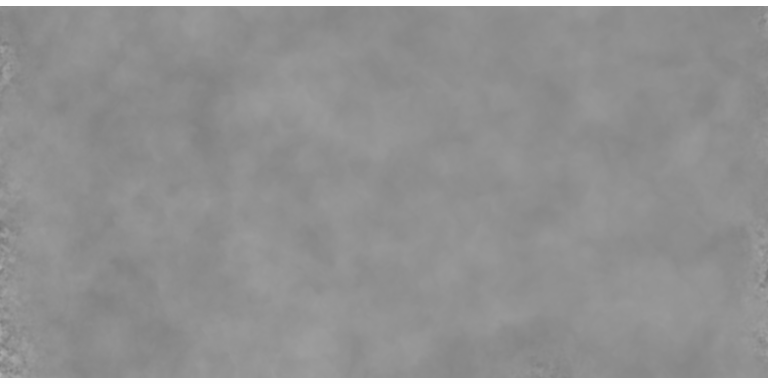
This texture is drawn by a Shadertoy shader. Its source:

```glsl
const vec3 PLASTER_GREY = vec3(0.56);
const vec3 BORDER_WHITE = vec3(0.995);
const float BORDER_HEIGHT = 0.0156;

float hash(vec2 cell) {
    vec3 q = fract(vec3(cell.xyx) * 0.1031);
    q += dot(q, q.yzx + 33.33);
    return fract((q.x + q.y) * q.z);
}

// Smooth value noise, from -1 to 1
float valueNoise(vec2 p) {
    vec2 cell = floor(p);
    vec2 f = fract(p);
    vec2 u = f * f * f * (f * (f * 6.0 - 15.0) + 10.0);
    float low = mix(hash(cell), hash(cell + vec2(1, 0)), u.x);
    float high = mix(hash(cell + vec2(0, 1)), hash(cell + vec2(1, 1)), u.x);
    return 2.0 * mix(low, high, u.y) - 1.0;
}

// Rotated octaves hide the lattice directions
float fbm(vec2 p, int octaves, float gain) {
    mat2 turn = mat2(0.8, 0.6, -0.6, 0.8);
    float sum = 0.0;
    float weight = 1.0;
    float total = 0.0;
    for (int i = 0; i < octaves; i++) {
        sum += weight * valueNoise(p);
        total += weight;
        weight *= gain;
        p = turn * p * 2.03 + vec2(17.3, 9.1);
    }
    return sum / total;
}

// Soft clouds with ragged, displaced outlines
float clouds(vec2 p, float raggedness) {
    vec2 shift = vec2(fbm(p * 9.0 + 31.0, 4, 0.65), fbm(p * 9.0 + 74.0, 4, 0.65));
    vec2 q = p + raggedness * shift;
    return 0.6 * fbm(q * 4.0 + 5.0, 5, 0.6) + 0.4 * fbm(q * 11.0 + 48.0, 4, 0.55);
}

// Worn grain, strongest along the sides and in the lower left corner
float wearMask(vec2 p, float aspect) {
    float side = min(p.x, aspect - p.x);
    float patches = smoothstep(-0.35, 0.6, fbm(p * 6.0 + 22.0, 3, 0.5));
    float sides = exp(-side * 26.0) * (0.25 + patches);
    float corner = exp(-14.0 * length(p - vec2(0.0, 0.07)));
    float foot = 0.7 * exp(-length((p - vec2(0.71 * aspect, 0.02)) * vec2(14.0, 22.0)));
    return sides + corner + foot;
}

void mainImage(out vec4 fragColor, in vec2 fragCoord) {
    vec2 p = fragCoord / iResolution.y;
    float aspect = iResolution.x / iResolution.y;

    // The mottling is rougher toward the lower left
    float rough = 1.0 - smoothstep(0.2, 1.7, p.x + 0.6 * p.y);
    float shade = 0.085 * clouds(p, mix(0.035, 0.06, rough));
    shade += mix(0.012, 0.028, rough) * fbm(p * 19.0 + 63.0, 4, 0.6);

    // Fine grain
    float grain = fbm(p * 62.0 + 11.0, 2, 0.8);
    shade += 0.1 * wearMask(p, aspect) * grain;
    vec3 color = PLASTER_GREY + shade;

    // White strips above and below
    float edge = min(p.y, 1.0 - p.y) - BORDER_HEIGHT;
    float blur = 0.5 / iResolution.y;
    color = mix(BORDER_WHITE, color, smoothstep(-blur, blur, edge));
    fragColor = vec4(color, 1.0);
}
```
